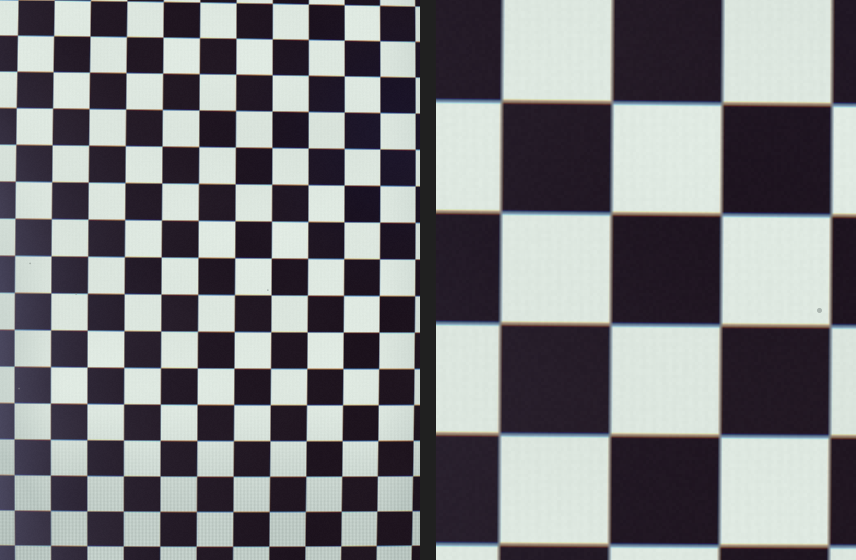
Left: the whole. Right: its middle third, enlarged.
A Shadertoy shader for this pattern:

```glsl
// Black and white checkerboard seen through a slightly curved lens, with haze and fine mesh.

const vec3 WHITE = vec3(0.865, 0.905, 0.875);
const vec3 DULL_WHITE = vec3(0.72, 0.77, 0.75);
const vec3 BLACK = vec3(0.115, 0.075, 0.115);
const vec3 NAVY = vec3(0.10, 0.08, 0.17);
const vec3 HAZE = vec3(0.28, 0.27, 0.36);
const vec3 SEAM = vec3(0.50, 0.51, 0.53);

float hash21(vec2 p) {
    vec3 q = fract(vec3(p.xyx) * 0.1031);
    q += dot(q, q.yzx + 33.33);
    return fract((q.x + q.y) * q.z);
}

float valueNoise(vec2 p) {
    vec2 i = floor(p), f = fract(p);
    f = f * f * (3.0 - 2.0 * f);
    float low = mix(hash21(i), hash21(i + vec2(1, 0)), f.x);
    float high = mix(hash21(i + vec2(0, 1)), hash21(i + vec2(1, 1)), f.x);
    return mix(low, high, f.y);
}

// Centred position (x right, y down, in canvas widths) to cell coordinates.
vec2 lensGrid(vec2 c) {
    float column = 5.317 + c.x * (11.43 + c.x * (0.176 + 0.47 * c.x));
    column += 0.075 * c.y + 0.25 * c.x * c.y * c.y;
    float row = 7.595 + c.y * (11.36 + c.y * (0.132 + 0.534 * c.y));
    row += c.x * (0.14 * c.y - 0.1) + c.x * c.x * (0.05 + 0.17 * c.y);
    return vec2(column, row);
}

// Signed distance to the nearest cell boundary, positive in even cells.
vec2 stripeDistance(vec2 cell) {
    return 2.0 * abs(fract(cell * 0.5 - 0.25) - 0.5) - 0.5;
}

// 1 on dark squares, 0 on light ones.
float checker(vec2 cell, float softness) {
    vec2 s = clamp(stripeDistance(cell) / softness, -1.0, 1.0);
    return 0.5 + 0.5 * s.x * s.y;
}

// Sparse round specks, at most one in each grid cell.
float specks(vec2 p, float rarity, float radius, float blur) {
    vec2 id = floor(p);
    vec2 centre = 0.2 + 0.6 * vec2(hash21(id + 7.0), hash21(id + 19.0));
    float present = step(rarity, hash21(id + 3.0));
    return present * (1.0 - smoothstep(radius - blur, radius + blur, length(fract(p) - centre)));
}

// Fine woven screen, faded out when it is too small to resolve.
float mesh(vec2 p, float frequency, float pixel) {
    vec2 wave = sin(p * frequency * 6.2832);
    float visible = 1.0 - smoothstep(0.3, 0.5, frequency * pixel);
    return (0.7 * wave.x + 0.3 * wave.y) * visible;
}

vec3 lightSquare(vec2 p, float weave) {
    float low = 1.0 - smoothstep(0.05, 0.42, p.y);
    float left = (1.0 - smoothstep(0.0, 0.16, p.x)) * (1.0 - smoothstep(0.5, 1.1, p.y));
    float right = smoothstep(0.88, 1.02, p.x) * 0.4;
    float dull = clamp(0.85 * low + 0.6 * left + right, 0.0, 1.0);
    vec3 colour = mix(WHITE, DULL_WHITE, dull);
    colour += 0.025 * (valueNoise(p * 5.0) - 0.5);
    return colour + weave * mix(0.006, 0.035, low);
}

vec3 darkSquare(vec2 p) {
    float navy = exp(-dot(p - vec2(0.95, 1.02), p - vec2(0.95, 1.02)) * 14.0);
    float height = mix(0.3, 1.0, 1.0 - smoothstep(0.6, 1.3, p.y));
    float haze = exp(-4.5 * p.x) * height;
    vec3 colour = mix(BLACK, NAVY, 0.8 * navy);
    return mix(colour, HAZE, haze) + 0.015 * (valueNoise(p * 7.0) - 0.5);
}

void mainImage(out vec4 fragColor, in vec2 fragCoord) {
    float pixel = 1.0 / iResolution.x;
    vec2 p = fragCoord * pixel;
    vec2 centred = vec2(p.x - 0.5, 0.5 * iResolution.y * pixel - p.y);
    vec2 cell = lensGrid(centred);
    float softness = max(0.022, 8.0 * pixel);

    // Small vertical shift per channel gives coloured edges.
    vec2 fringe = vec2(0.002, 0.008);
    vec3 ink = vec3(checker(cell - fringe, softness),
                    checker(cell, softness),
                    checker(cell + fringe, softness));

    // Squares with slight tone differences between repeats.
    float tone = 0.016 * (hash21(floor(cell) + 40.0) - 0.5);
    float weave = mesh(p, 120.0, pixel);
    vec3 colour = mix(lightSquare(p, weave), darkSquare(p), ink) + tone;

    // Thin grey seam along the horizontal boundaries.
    float seam = stripeDistance(cell).y / softness;
    colour = mix(colour, SEAM, 0.4 * exp(-seam * seam * 2.0));

    // Dust: pale on dark squares, dark on light squares.
    float dust = specks(p * 9.0, 0.93, 0.018, 9.0 * pixel * 0.6);
    colour = mix(colour, mix(DULL_WHITE * 0.75, SEAM, ink.g), 0.6 * dust);

    // Sensor grain.
    colour += 0.012 * (hash21(floor(p * 384.0)) - 0.5);
    fragColor = vec4(clamp(colour, 0.0, 1.0), 1.0);
}
```
